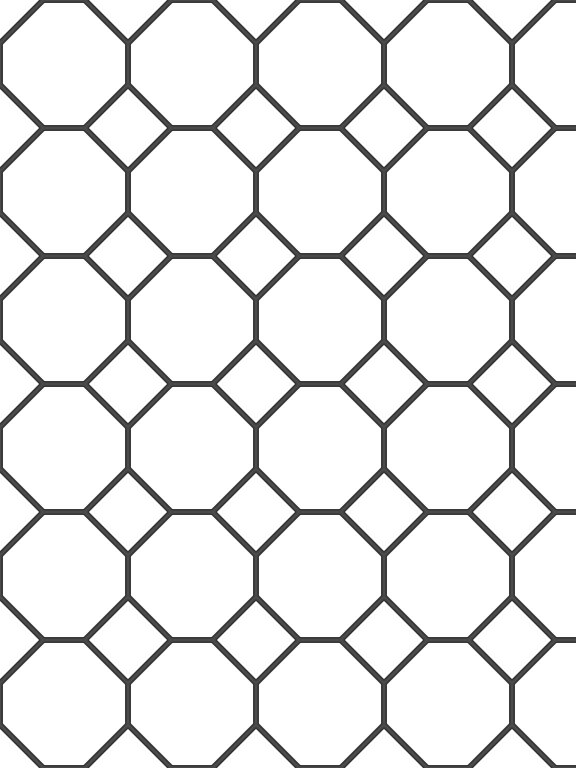
Write a WebGL 2 fragment shader that draws this pattern.

```glsl
#version 300 es
precision highp float;

uniform vec2 u_resolution;
out vec4 outColor;

const float TILES_DOWN = 6.0;       // repeats over the canvas height
const float DIAMOND_RADIUS = 0.338; // centre to corner, in tiles
const float LINE_WIDTH = 0.046;     // in tiles
const float CORE_WIDTH = 0.024;     // lighter middle of each line
const vec3 PAPER = vec3(1.0);
const vec3 LINE_EDGE = vec3(0.18);
const vec3 LINE_CORE = vec3(0.29);

float segmentDistance(vec2 p, vec2 a, vec2 b) {
  vec2 ab = b - a;
  float t = clamp(dot(p - a, ab) / dot(ab, ab), 0.0, 1.0);
  return length(p - a - ab * t);
}

// Distance to the outlines of octagons with diamonds at the lattice points
float tilingDistance(vec2 p) {
  // Fold to one eighth of a tile around the nearest lattice point
  vec2 q = abs(fract(p + 0.5) - 0.5);
  q = vec2(max(q.x, q.y), min(q.x, q.y));
  vec2 corner = vec2(DIAMOND_RADIUS, 0.0);
  float diamondSide = segmentDistance(q, corner, vec2(0.5 * DIAMOND_RADIUS));
  float sharedSide = segmentDistance(q, corner, vec2(0.5, 0.0));
  return min(diamondSide, sharedSide);
}

float stroke(float d, float width, float pixel) {
  return clamp(0.5 + (0.5 * width - d) / pixel, 0.0, 1.0);
}

void main() {
  float pixel = TILES_DOWN / u_resolution.y;
  float d = tilingDistance(gl_FragCoord.xy * pixel);

  // Dark line with a lighter core
  vec3 ink = mix(LINE_EDGE, LINE_CORE, stroke(d, CORE_WIDTH, pixel));
  vec3 color = mix(PAPER, ink, stroke(d, LINE_WIDTH, pixel));
  outColor = vec4(color, 1.0);
}
```
